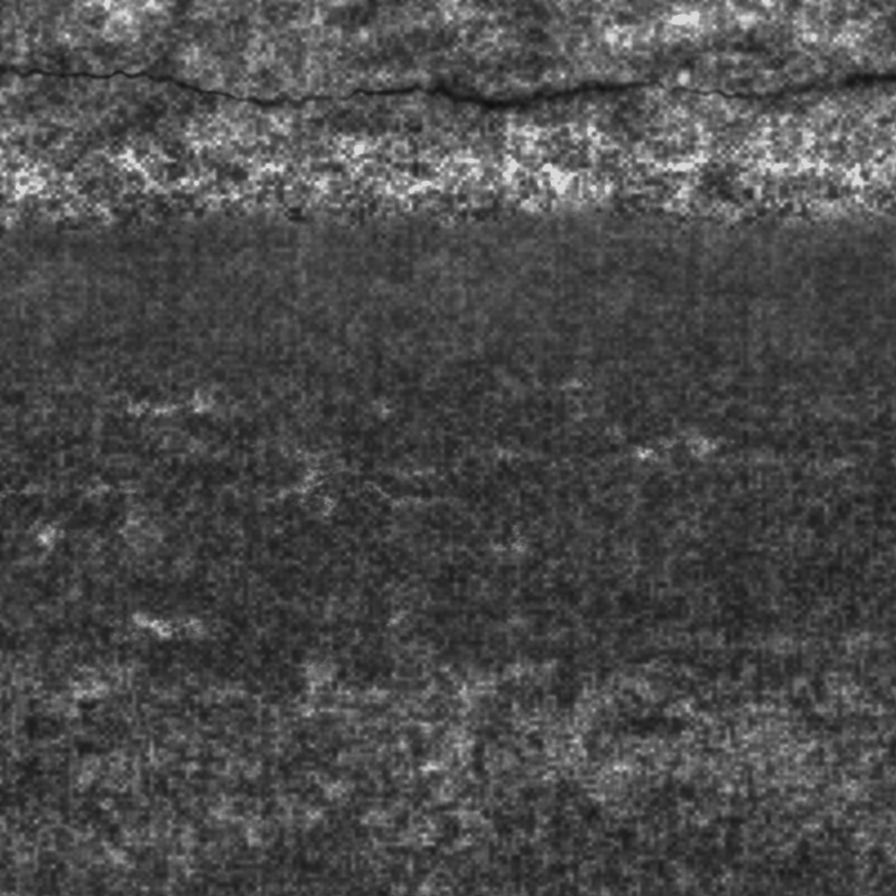
Give the GLSL for this texture, as a Shadertoy shader.

```glsl
// Weathered grey rock face in horizontal strata: a coarse cracked crust on top,
// a smooth dark woven-looking seam in the middle, a speckled layer below.
// Each layer sets a mean tone and a contrast; layered value noise fills it in.

#define GRAIN_SCALE 118.0
#define CRUST_TONE 0.372
#define SEAM_TONE 0.262
#define DARK_TONE 0.222
#define BASE_TONE 0.282
#define CRUST_EDGE 0.25
#define CRACK_DEPTH 0.095
#define CRACK_WIDTH 0.0036

float hash(vec2 cell) {
    return fract(sin(dot(cell, vec2(127.1, 311.7))) * 43758.5453);
}

// Smooth value noise in -1..1
float noise(vec2 p) {
    vec2 cell = floor(p), f = fract(p);
    f = f * f * (3.0 - 2.0 * f);
    float low = mix(hash(cell), hash(cell + vec2(1, 0)), f.x);
    float high = mix(hash(cell + vec2(0, 1)), hash(cell + vec2(1, 1)), f.x);
    return 2.0 * mix(low, high, f.y) - 1.0;
}

float fbm(vec2 p) {
    float sum = 0.0, amplitude = 0.6;
    for (int i = 0; i < 4; i++) {
        sum += amplitude * noise(p);
        p = mat2(1.6, 1.2, -1.2, 1.6) * p + 17.3;
        amplitude *= 0.6;
    }
    return sum;
}

// Soft horizontal band around a depth
float streak(float depth, float centre, float width) {
    float d = (depth - centre) / width;
    return exp(-d * d);
}

// Jagged fissure that thins and fades along its way, with a faint shadow
float crack(vec2 p, float centre, float seed) {
    float path = centre + 0.017 * noise(vec2(p.x * 7.0, seed))
               + 0.007 * noise(vec2(p.x * 21.0, seed + 5.0))
               + 0.004 * noise(vec2(p.x * 75.0, seed + 9.0));
    float vary = noise(vec2(p.x * 16.0, seed + 3.0));
    float fade = 0.75 + 0.35 * noise(vec2(p.x * 27.0, seed + 13.0));
    float line = streak(p.y, path, CRACK_WIDTH * (1.0 + 0.45 * vary));
    return fade * line + 0.3 * streak(p.y, path, 0.012) * (0.6 + vary);
}

void mainImage(out vec4 fragColor, in vec2 fragCoord) {
    // p.y is depth, measured from the top
    vec2 p = fragCoord / iResolution.xy;
    p.y = 1.0 - p.y;

    // Noise layers, from fine to broad
    float grain = 0.85 * noise(p * GRAIN_SCALE) + noise(p * GRAIN_SCALE * 1.7 + 31.0);
    float clumps = fbm(p * vec2(38.0, 44.0) + 7.0);
    float clouds = fbm(p * vec2(6.0, 15.0) + 3.0);
    float weave = noise(p * vec2(190.0, 16.0)) + noise(p * vec2(16.0, 190.0));

    // Layer masks with ragged borders
    float ragged = p.y + 0.02 * clumps + 0.006 * grain + 0.01 * clouds;
    float crust = 1.0 - smoothstep(CRUST_EDGE - 0.014, CRUST_EDGE + 0.014, ragged);
    float darkening = smoothstep(0.32, 0.52, p.y + 0.02 * clouds);
    float base = smoothstep(0.71, 0.80, p.y + 0.03 * clouds)
               * (1.0 - 0.6 * smoothstep(0.92, 0.98, p.y + 0.02 * clouds));

    float tone = mix(SEAM_TONE, DARK_TONE, darkening);
    tone = mix(tone, BASE_TONE, base);
    tone = mix(tone, CRUST_TONE, crust);

    // Texture strength grows from the seam to the rough layers
    float grainDepth = mix(0.21, 0.33, darkening);
    grainDepth = mix(grainDepth, 0.36, base);
    float speckled = 0.72 + 0.28 * smoothstep(0.10, 0.20, p.y);
    grainDepth = mix(grainDepth, 0.46 * speckled, crust);
    float rough = max(crust, base);
    float clumpDepth = mix(mix(0.09, 0.22, darkening), 0.36, rough);
    float relief = grainDepth * grain + clumpDepth * clumps
                 + mix(0.15, 0.29, rough) * clouds + mix(0.09, 0.02, crust) * weave;

    // Pale deposits: veins in the crust, a right-hand streak, scattered flecks
    relief += crust * (0.32 * streak(p.y, 0.03, 0.022) * (0.6 + clouds)
                     + 0.12 * streak(p.y, 0.18, 0.04));
    float rightSide = smoothstep(0.5, 0.9, p.x);
    float broken = smoothstep(-0.5, 0.4, noise(p * vec2(24.0, 40.0)));
    relief += 0.75 * (0.3 + 0.7 * broken) * rightSide * streak(p.y, 0.717, 0.011);
    relief += 0.24 * broken * streak(p.y, 0.512, 0.013);
    float patches = smoothstep(0.3, 0.8, noise(p * vec2(14.0, 20.0) + 11.0));
    relief += 0.75 * patches * darkening * (1.0 - base) * smoothstep(-0.3, 0.6, clumps);

    // Pale flakes and dark pits in the rough layers
    float flakes = smoothstep(0.3, 0.8, noise(p * vec2(42.0, 48.0) + 90.0));
    float pits = smoothstep(0.35, 0.85, noise(p * vec2(30.0, 42.0) + 50.0));
    relief += rough * (0.35 * flakes - 0.4 * pits);

    // Main crack and a broken companion above it
    float companion = smoothstep(0.1, 0.6, noise(vec2(p.x * 5.0, 77.0)));
    relief -= 0.85 * crack(p, CRACK_DEPTH, 2.0);
    relief -= 0.45 * companion * crack(p, CRACK_DEPTH - 0.035, 24.0);

    float grey = tone * exp(relief);
    fragColor = vec4(vec3(clamp(grey, 0.05, 0.85)), 1.0);
}
```
